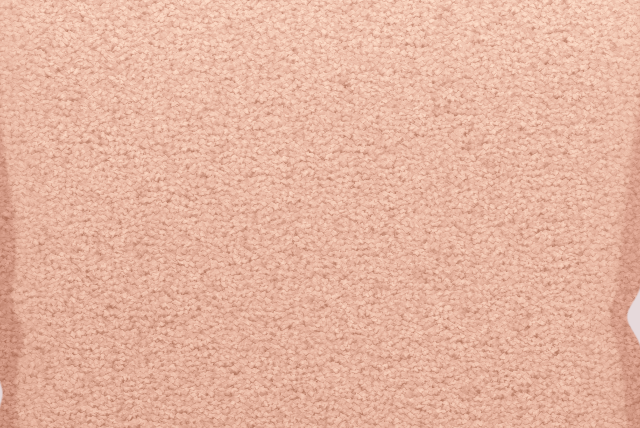
Write a Shadertoy shader that draws this texture.

```glsl
// Peach boucle cushion: curly cellular pile, soft side seams and a hint of pale backdrop.

const vec3 CREVICE_COLOR  = vec3(0.74, 0.51, 0.42);
const vec3 WOOL_COLOR     = vec3(0.905, 0.705, 0.625);
const vec3 HIGHLIGHT      = vec3(0.97, 0.825, 0.745);
const vec3 REAR_TINT      = vec3(0.98, 0.95, 0.95);
const vec3 BACKDROP_COLOR = vec3(0.90, 0.85, 0.86);

const vec2 CURL_DENSITY   = vec2(64.0, 92.0);   // curls per canvas height
const vec2 FIBRE_DENSITY  = vec2(120.0, 165.0);
const vec2 ROW_DENSITY    = vec2(17.0, 70.0);   // long, flat weave rows
const float BASE_TONE     = 0.60;
const float CURL_DEPTH    = 0.38;
const float CREVICE_DEPTH = 0.34;
const float TOP_LIGHT     = 0.16;
const float CURL_VARIETY  = 0.14;
const float FIBRE_DEPTH   = 0.42;
const float ROW_DEPTH     = 0.24;
const float SEAM_SOFTNESS = 0.006;
const int   SAMPLES       = 2;                  // per axis

vec3 hash3(vec2 cell) {
    vec3 h = fract(cell.xyx * vec3(0.1031, 0.1030, 0.0973));
    h += dot(h, h.yxz + 33.33);
    return fract((h.xxy + h.yzz) * h.zyx);
}

// Nearest distance, second distance, height above the centre, random id.
vec4 cellular(vec2 p) {
    vec2 home = floor(p);
    vec4 nearest = vec4(8.0, 8.0, 0.0, 0.0);
    for (int j = -1; j <= 1; j++)
    for (int i = -1; i <= 1; i++) {
        vec2 cell = home + vec2(i, j);
        vec3 h = hash3(cell + 200.0);
        vec2 offset = p - cell - h.xy;
        float d = length(offset);
        if (d < nearest.x) nearest = vec4(d, nearest.x, offset.y, h.z);
        else nearest.y = min(nearest.y, d);
    }
    return nearest;
}

float bump(float x, float centre, float width) {
    float d = (x - centre) / width;
    return exp(-d * d);
}

// Layered sines that curl the cell borders like yarn.
vec2 yarnWobble(vec2 p) {
    vec2 slow = vec2(sin(p.y * 71.0 + 2.0 * sin(p.x * 23.0)),
                     sin(p.x * 53.0 + 2.0 * sin(p.y * 31.0)));
    vec2 fast = vec2(sin(p.y * 520.0 + 3.0 * sin(p.x * 190.0)),
                     sin(p.x * 430.0 + 3.0 * sin(p.y * 230.0)));
    return 0.0035 * slow + 0.0017 * fast;
}

// Signed light and shade of the looped pile around zero.
float pileTone(vec2 p) {
    vec2 q = p + yarnWobble(p);
    vec4 curl = cellular(q * CURL_DENSITY);
    vec4 fibre = cellular(q * FIBRE_DENSITY + 37.0);
    vec4 row = cellular(q * ROW_DENSITY + 91.0);
    // Shadow gathers under each curl, deeper beneath some than others.
    float crevice = 1.0 - smoothstep(0.0, 0.34, curl.y - curl.x);
    float under = smoothstep(0.15, -0.35, 0.0) + (1.0 - smoothstep(-0.35, 0.20, curl.z));
    float shadow = crevice * clamp(under - 0.0, 0.0, 1.0) * (0.4 + 1.2 * curl.w);
    return CURL_DEPTH * (0.45 - curl.x)
         - CREVICE_DEPTH * (shadow - 0.2)
         + TOP_LIGHT * curl.z
         + CURL_VARIETY * (curl.w - 0.5)
         + FIBRE_DEPTH * (0.45 - fibre.x)
         + ROW_DEPTH * (0.45 - row.x);
}

// Broad light: bright along the top, dimmer toward the bottom.
float broadLight(vec2 p) {
    float swell = sin(p.x * 5.0 + p.y * 3.0) + sin(p.y * 8.0 - p.x * 3.0 + 1.0);
    return 0.22 * (p.y - 0.5) + 0.06 * smoothstep(0.75, 1.0, p.y)
         + 0.03 * p.x + 0.01 * swell;
}

vec3 woolRamp(float tone) {
    tone = clamp(tone, -0.12, 1.12);
    return tone < 0.6 ? mix(CREVICE_COLOR, WOOL_COLOR, tone / 0.6)
                      : mix(WOOL_COLOR, HIGHLIGHT, (tone - 0.6) / 0.4);
}

vec3 cushion(vec2 p, float halfWidth) {
    float fromLeft = p.x + halfWidth;
    float fromRight = halfWidth - p.x;

    // Side seams swell and pinch down the height.
    float leftSeam = 0.042 * (1.0 - smoothstep(0.40, 0.80, p.y))
                   + 0.017 * bump(p.y, 0.21, 0.05) - 0.012 * bump(p.y, 0.31, 0.05) - 0.004;
    float rightSeam = 0.050 * (1.0 - smoothstep(0.35, 0.86, p.y))
                    + 0.022 * bump(p.y, 0.26, 0.06)
                    - 0.018 * (1.0 - smoothstep(0.0, 0.20, p.y)) - 0.003;
    float ruffle = 0.0015 * (sin(p.y * 190.0) + sin(p.y * 117.0 + 2.0));
    float inside = min(fromLeft - leftSeam, fromRight - rightSeam) + ruffle;
    float front = smoothstep(-SEAM_SOFTNESS, SEAM_SOFTNESS, inside);

    // Front panel, and the shaded panel behind it.
    float focus = mix(0.75, 1.0, smoothstep(0.0, 0.15, inside));
    float tone = BASE_TONE + broadLight(p) + focus * pileTone(p);
    tone -= 0.08 * exp(-max(inside, 0.0) / 0.012);
    float rearShade = mix(0.17, 0.10, step(0.0, p.x));
    vec3 color = mix(woolRamp(tone - rearShade) * REAR_TINT, woolRamp(tone), front);

    // Backdrop showing where the rear panel pinches in.
    float rightGap = 0.036 * bump(p.y, 0.26, 0.05) - 0.006 - fromRight;
    float leftGap = 0.010 * bump(p.y, 0.08, 0.03) - 0.004 - fromLeft;
    float gap = smoothstep(-0.003, 0.003, max(rightGap, leftGap));
    return mix(color, BACKDROP_COLOR, gap * (1.0 - front));
}

void mainImage(out vec4 fragColor, in vec2 fragCoord) {
    float halfWidth = 0.5 * iResolution.x / iResolution.y;
    vec3 sum = vec3(0.0);
    for (int j = 0; j < SAMPLES; j++)
    for (int i = 0; i < SAMPLES; i++) {
        vec2 jitter = (vec2(i, j) + 0.5) / float(SAMPLES) - 0.5;
        vec2 p = (fragCoord + jitter) / iResolution.y - vec2(halfWidth, 0.0);
        sum += cushion(p, halfWidth);
    }
    fragColor = vec4(sum / float(SAMPLES * SAMPLES), 1.0);
}
```
